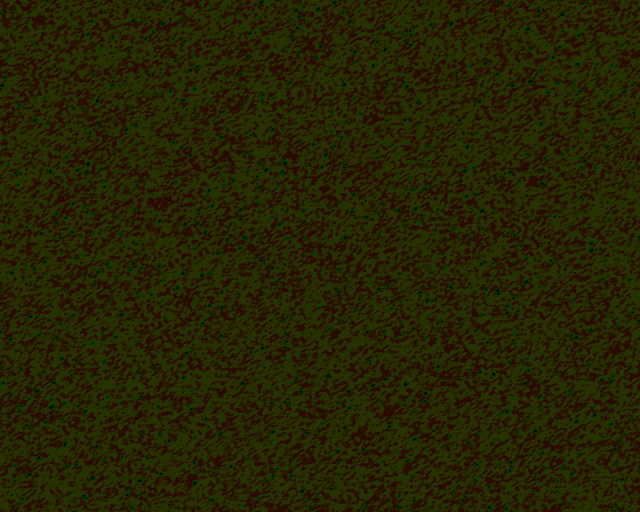
Write a Shadertoy shader that draws this texture.

```glsl
// Dark olive ground speckled with fine rust-red grains that lean up to the right,
// sprinkled with small near-black pits in thin green rims.
// Grains are stretched value noise; pits are jittered ellipses on a rotated grid.

const vec3 OLIVE = vec3(0.150, 0.195, 0.0);
const vec3 RUST  = vec3(0.162, 0.035, 0.0);
const vec3 GREEN = vec3(0.035, 0.225, 0.0);
const vec3 PIT   = vec3(0.018, 0.060, 0.0);

const float GRAIN_ANGLE = 0.56;
const vec2  GRAIN_FREQ  = vec2(150.0, 250.0);
const float PIT_CELLS   = 46.0;   // pit cells per canvas height
const float PIT_RADIUS  = 0.215;  // largest radius, in cells
const float RIM_WIDTH   = 0.088;  // green rim, in cells

float hash(vec2 p) {
    vec3 q = fract(vec3(p.xyx) * 0.1031);
    q += dot(q, q.yzx + 33.33);
    return fract((q.x + q.y) * q.z);
}

float noise(vec2 p) {
    vec2 i = floor(p);
    vec2 f = fract(p);
    f = f * f * (3.0 - 2.0 * f);
    float low  = mix(hash(i), hash(i + vec2(1.0, 0.0)), f.x);
    float high = mix(hash(i + vec2(0.0, 1.0)), hash(i + 1.0), f.x);
    return mix(low, high, f.y);
}

vec2 rotate(vec2 p, float angle) {
    float c = cos(angle), s = sin(angle);
    return vec2(c * p.x + s * p.y, c * p.y - s * p.x);
}

// Coarse grain, finer breakup and faint broad patches
float grain(vec2 p, vec2 freq) {
    return 0.62 * noise(p * freq + 71.0)
         + 0.28 * noise(p * freq * 1.83 + 213.0)
         + 0.10 * noise(p * freq * 0.15 + 417.0);
}

// Signed distance, in cells, to the nearest elongated pit
float pitDistance(vec2 p, float maxRadius) {
    vec2 cell = floor(p);
    float nearest = 1.0;
    for (int y = -1; y <= 1; y++) {
        for (int x = -1; x <= 1; x++) {
            vec2 id = cell + vec2(x, y);
            vec2 jitter = vec2(hash(id + 19.0), hash(id + 83.0));
            float size = hash(id + 151.0);
            float turn = 0.9 * (hash(id + 237.0) - 0.4);
            vec2 d = rotate(p - id - jitter, turn) / vec2(1.5, 1.0);
            nearest = min(nearest, length(d) - maxRadius * size * size);
        }
    }
    return nearest;
}

// Antialiased coverage of the inside of a distance field
float coverage(float dist, float width) {
    return 1.0 - smoothstep(-0.5 * width, 0.5 * width, dist);
}

void mainImage(out vec4 fragColor, in vec2 fragCoord) {
    vec2 p = rotate(fragCoord / iResolution.y, GRAIN_ANGLE);
    float pixel = PIT_CELLS / iResolution.y;

    // Speckled ground
    float speckle = grain(p, GRAIN_FREQ);
    vec3 color = mix(OLIVE, RUST, clamp((speckle - 0.43) / 0.26, 0.0, 1.0));

    // Pits with edges roughened by the grain
    float pit = pitDistance(p * PIT_CELLS, PIT_RADIUS) + 0.16 * (speckle - 0.5);
    color = mix(color, GREEN, coverage(pit, pixel));
    color = mix(color, PIT, coverage(pit + RIM_WIDTH, pixel));

    fragColor = vec4(color, 1.0);
}
```
